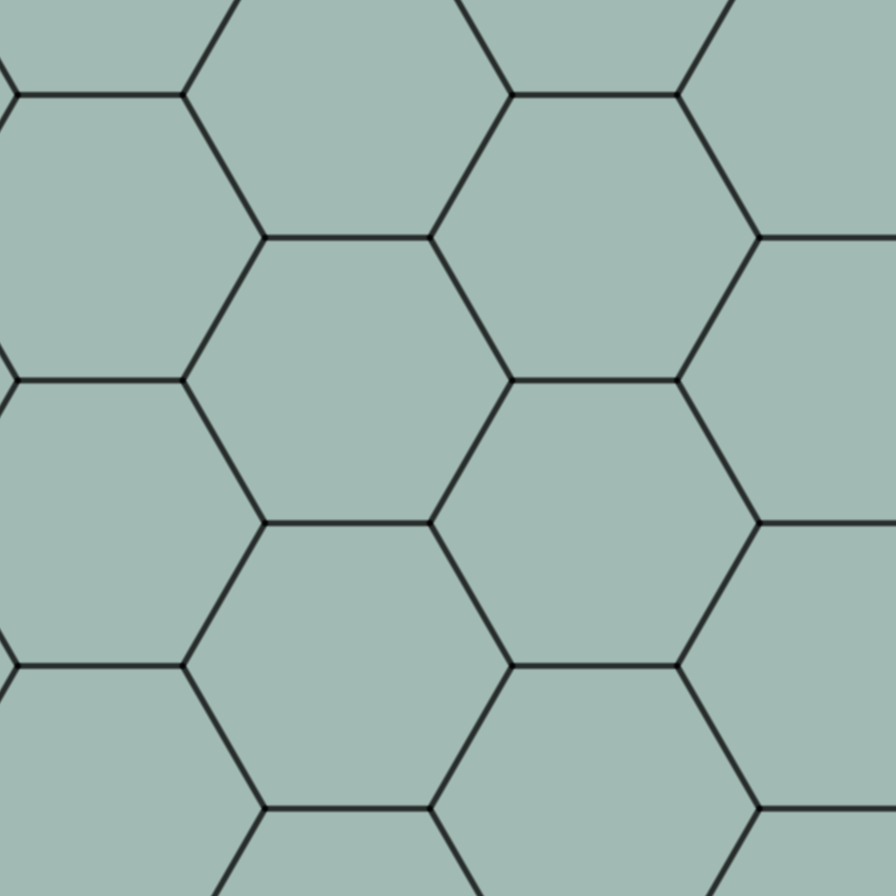
A WebGL 2 fragment shader for this pattern:

```glsl
#version 300 es
precision highp float;
// Flat-topped honeycomb of thin, soft dark lines on a plain grey-green ground.
// Two interleaved rectangular lattices give the nearest hexagon centre; folding
// into one quadrant gives the distances to its edges and corners.

uniform vec2 u_resolution;
out vec4 fragColor;

// All lengths are fractions of the canvas height.
const float HEX_SIDE = 0.18395;
const vec2 HEX_CENTRE = vec2(0.3878, 0.5754);
const float LINE_HALF_WIDTH = 0.0033;
const float LINE_SOFTNESS = 0.00225;
const float LINE_OPACITY = 0.76;
const float JOINT_OPACITY = 0.94;
const vec3 GROUND_COLOUR = vec3(0.637, 0.729, 0.706);
const vec3 INK_COLOUR = vec3(0.0);

const float SQRT3 = 1.7320508;
const float HEX_APOTHEM = 0.5 * SQRT3 * HEX_SIDE;

// Offset from the nearest hexagon centre.
vec2 hexLocal(vec2 p) {
    vec2 period = vec2(3.0, SQRT3) * HEX_SIDE;
    vec2 a = mod(p + 0.5 * period, period) - 0.5 * period;
    vec2 b = mod(p, period) - 0.5 * period;
    return dot(a, a) < dot(b, b) ? a : b;
}

// Distance from a point inside the hexagon to its nearest edge.
float edgeDistance(vec2 q) {
    return HEX_APOTHEM - max(q.y, dot(q, vec2(0.5 * SQRT3, 0.5)));
}

// Distance to the nearest corner, where three lines meet.
float cornerDistance(vec2 q) {
    return min(distance(q, vec2(HEX_SIDE, 0.0)),
               distance(q, vec2(0.5 * HEX_SIDE, HEX_APOTHEM)));
}

// Soft stroke coverage, never sharper than the pixel grid.
float strokeCoverage(float d) {
    float soft = max(LINE_SOFTNESS, 0.75 / u_resolution.y);
    return 1.0 - smoothstep(LINE_HALF_WIDTH - soft, LINE_HALF_WIDTH + soft, d);
}

void main() {
    vec2 uv = gl_FragCoord.xy / u_resolution.y;
    vec2 q = abs(hexLocal(uv - HEX_CENTRE));

    // Translucent lines build up to darker joints where they overlap.
    float line = LINE_OPACITY * strokeCoverage(edgeDistance(q));
    float joint = JOINT_OPACITY * strokeCoverage(cornerDistance(q));
    float ink = 1.0 - (1.0 - line) * (1.0 - joint);

    fragColor = vec4(mix(GROUND_COLOUR, INK_COLOUR, ink), 1.0);
}
```
